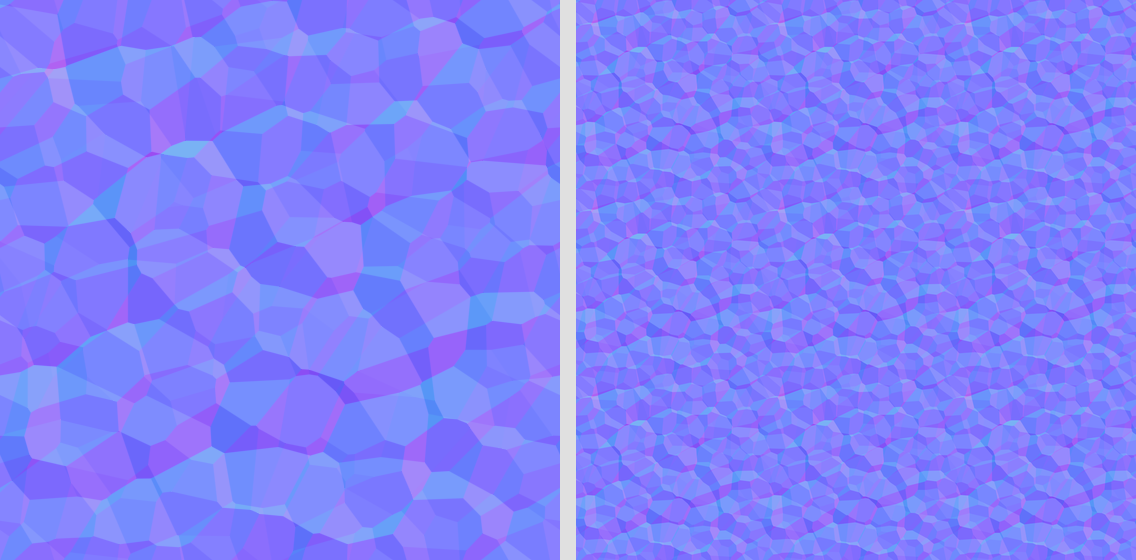
Left, the tile; right, the same tile 3 across and 3 down.
Give the GLSL for this texture map, as a Shadertoy shader.

```glsl
const vec2 GRID = vec2(12.0, 13.0);                 // facet scale per axis
const mat2 METRIC = mat2(1.0, -0.13, -0.13, 1.0);   // leans the facets
const vec2 STEEPNESS = vec2(0.215, 0.215);

// Integer hash: three values in 0..1
vec3 hash3(vec2 cell, float seed) {
    uvec3 v = uvec3(cell, seed) * 1664525u + 1013904223u;
    v.x += v.y * v.z; v.y += v.z * v.x; v.z += v.x * v.y;
    v ^= v >> 16u;
    v.x += v.y * v.z; v.y += v.z * v.x; v.z += v.x * v.y;
    return vec3(v >> 8u) / 16777216.0;
}

// Slope of a field of paraboloids, one on each scattered site, where
// the lowest one wins. Wraps after "cells" repeats per axis.
vec2 bowlSlope(vec2 uv, vec2 cells, float seed, float sizeSpread, float pixel) {
    vec2 p = uv * cells;
    vec2 base = floor(p);
    vec2 toGrid = GRID / cells;
    float nearest = 1e3, second = 1e3;
    vec2 slopeA = vec2(0.0), slopeB = vec2(0.0);

    for (int j = -3; j <= 3; j++)
    for (int i = -3; i <= 3; i++) {
        vec2 cell = base + vec2(i, j);
        vec3 rnd = hash3(mod(cell, cells), seed);
        vec2 site = cell - 0.5 + 2.0 * rnd.xy;
        vec2 offset = (site - p) * toGrid;
        vec2 slope = METRIC * offset;
        float cost = dot(offset, slope) + sizeSpread * rnd.z;
        if (cost < nearest) {
            second = nearest; slopeB = slopeA;
            nearest = cost;   slopeA = slope;
        } else if (cost < second) {
            second = cost;    slopeB = slope;
        }
    }

    // Blend across the straight crease over about one pixel
    float crease = (second - nearest) / (2.0 * max(distance(slopeA, slopeB), 1e-4));
    float inside = smoothstep(-1.0, 1.0, crease / (pixel * GRID.y * 0.8));
    return mix(slopeB, slopeA, inside);
}

// Slope of the surface packed as a colour
vec3 packNormal(vec2 slope) {
    float up = sqrt(max(1.0 - dot(slope, slope), 0.0));
    return vec3(slope, up) * 0.5 + 0.5;
}

void mainImage(out vec4 fragColor, in vec2 fragCoord) {
    vec2 uv = fragCoord / iResolution.xy;
    float pixel = 1.0 / iResolution.y;

    // The curvature of the two fields cancels, which leaves flat facets
    vec2 raised = bowlSlope(uv, vec2(12.0, 13.0), 3.0, 0.2, pixel);
    vec2 sunken = bowlSlope(uv, vec2(11.0, 12.0), 11.0, 0.2, pixel);
    vec2 slope = STEEPNESS * (raised - sunken) + vec2(0.006, 0.005);

    fragColor = vec4(packNormal(slope), 1.0);
}
```
